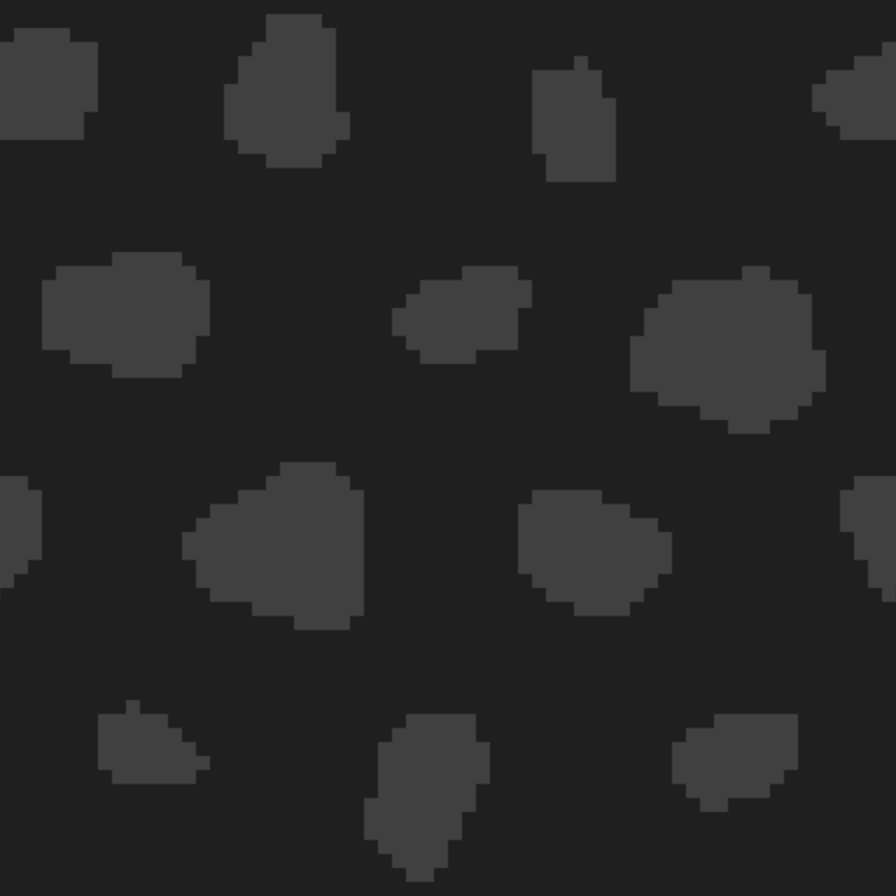
A three.js fragment shader for this pattern:

```glsl
// Grey pebbles on a dark ground, drawn as coarse square blocks on a seamless tile.
// Each pebble is a tapered, wobbly superellipse on a jittered, staggered lattice;
// its shape is tested once per block, so every outline becomes a staircase.

varying vec2 vUv;

const vec3 GROUND_COLOR = vec3(0.12);
const vec3 PEBBLE_COLOR = vec3(0.25);

const float BLOCKS = 64.0;              // blocks across the canvas
const float EDGE = 0.125;               // block edge softness, in blocks
const vec2 LATTICE = vec2(3.0, 4.0);    // pebbles across and up
const vec2 JITTER = vec2(4.0, 5.0);     // full range of offset, in blocks
const vec2 HALF_LENGTH = vec2(4.0, 7.0);  // smallest and largest, in blocks
const vec2 ASPECT = vec2(0.58, 0.80);   // width over length
const float TILT = 0.9;                 // full range of tilt, in radians
const float STEEP_TURN = 1.4;           // extra turn of the upright pebbles
const float STEEP_START = 0.54;         // sequence value above which one is upright
const float TAPER = 0.3;
const float WOBBLE = 0.07;
const float SQUARENESS = 2.4;           // superellipse exponent

float hash(float n) {
  return fract(sin(n * 127.1 + 11.7) * 4375.85);
}

// 1 inside the pebble with this index, 0 outside; offset is from its lattice site
float pebble(vec2 offset, float id) {
  vec2 p = offset - JITTER * (vec2(hash(id), hash(id + 20.0)) - 0.5);

  // Low-discrepancy sequences spread sizes and upright pebbles evenly
  float halfLength = mix(HALF_LENGTH.x, HALF_LENGTH.y, fract(id * 0.618));
  float halfWidth = halfLength * mix(ASPECT.x, ASPECT.y, hash(id + 40.0));
  float turn = TILT * (hash(id + 60.0) - 0.5)
             + STEEP_TURN * step(STEEP_START, fract(id * 0.7548));

  // Rotate, normalise and narrow one end
  float c = cos(turn);
  float s = sin(turn);
  vec2 q = vec2(c * p.x + s * p.y, c * p.y - s * p.x);
  q /= vec2(halfLength, halfWidth);
  float taper = TAPER * (2.0 * hash(id + 80.0) - 1.0);
  q.y /= 1.0 - taper * clamp(q.x, -1.2, 1.2);

  // Uneven outline
  float angle = atan(q.y, q.x + 0.0001);
  float phase = 6.2832 * hash(id + 100.0);
  float rim = 1.0 + WOBBLE * (sin(3.0 * angle + phase) + 0.6 * sin(5.0 * angle - phase));
  vec2 powers = pow(abs(q) + 0.0001, vec2(SQUARENESS));
  float radius = pow(powers.x + powers.y, 1.0 / SQUARENESS);
  return step(radius, rim);
}

// Coverage of one whole block, tested at its centre
float blockValue(vec2 block) {
  vec2 p = block + 0.5;
  vec2 pitch = BLOCKS / LATTICE;
  float value = 0.0;
  for (int j = -1; j <= 1; j++) {
    float row = floor(p.y / pitch.y) + float(j);
    float stagger = 0.5 * mod(row, 2.0);
    float column = floor(p.x / pitch.x - stagger);
    for (int i = -1; i <= 1; i++) {
      vec2 site = vec2(column + float(i), row);
      vec2 center = (site + vec2(0.5 + stagger, 0.5)) * pitch;
      vec2 wrapped = mod(site, LATTICE);
      float id = floor(wrapped.x + LATTICE.x * wrapped.y + 0.5);
      value = max(value, pebble(p - center, id));
    }
  }
  return value;
}

void main() {
  // Blend neighbouring blocks only in a thin band at their shared edge
  vec2 p = vUv * BLOCKS - 0.5;
  vec2 block = floor(p);
  vec2 blend = clamp((p - block - 0.5) / EDGE + 0.5, 0.0, 1.0);
  float lower = mix(blockValue(block), blockValue(block + vec2(1.0, 0.0)), blend.x);
  float upper = mix(blockValue(block + vec2(0.0, 1.0)), blockValue(block + 1.0), blend.x);
  float coverage = mix(lower, upper, blend.y);

  gl_FragColor = vec4(mix(GROUND_COLOR, PEBBLE_COLOR, coverage), 1.0);
}
```
